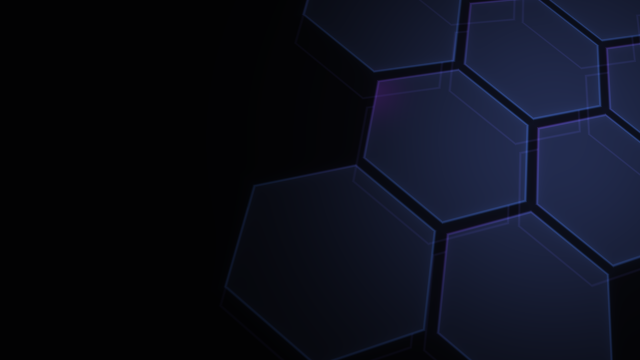
Write a WebGL 1 fragment shader that draws this background.

```glsl
precision highp float;

uniform vec2 u_resolution;

// Perspective depth of a point on the honeycomb plane
float planeDepth(vec2 cell) {
  return 1.0 + dot(cell, vec2(0.149, 0.055));
}

// Canvas position to axial honeycomb coordinates, undoing the perspective
vec2 toLattice(vec2 p) {
  vec2 axisU = vec2(0.454, 0.366) - 0.149 * p;
  vec2 axisV = vec2(0.532, -0.097) - 0.055 * p;
  vec2 offset = p - vec2(1.253, 0.610);
  float det = axisU.x * axisV.y - axisU.y * axisV.x;
  return vec2(offset.x * axisV.y - offset.y * axisV.x,
              axisU.x * offset.y - axisU.y * offset.x) / det;
}

// Signed distance to an inset hexagon, in canvas heights
float hexDistance(vec2 local, float depth) {
  float third = -local.x - local.y;
  float reach = max(abs(local.x - local.y),
                max(abs(local.y - third), abs(third - local.x)));
  return (reach - 0.93) * 0.185 / depth;
}

float outline(float d, float width) {
  return 1.0 - smoothstep(0.0, width, abs(d));
}

void main() {
  vec2 p = gl_FragCoord.xy / u_resolution.y;
  float pixel = 1.0 / u_resolution.y;

  vec2 upper = toLattice(p);
  vec2 lower = toLattice((p + vec2(-0.0127, 0.046)) / vec2(0.958, 0.965));
  float upperDepth = planeDepth(upper);
  float lowerDepth = planeDepth(lower);

  vec2 fromLight = (p - vec2(1.54, 0.61)) / 0.6;
  float light = exp(-dot(fromLight, fromLight));

  float panel = 0.0;
  float underside = 0.0;
  vec3 edges = vec3(0.0);

  // Hexagonal panels, each with a faint lower rim
  for (int i = -1; i <= 2; i++) {
    for (int j = -1; j <= 1; j++) {
      vec2 cell = vec2(float(i), float(j));
      if (cell.x + 2.0 * cell.y < -1.5) continue;

      vec2 local = upper - cell;
      float d = hexDistance(local, upperDepth);
      float lowD = hexDistance(lower - cell, lowerDepth);
      float inside = 1.0 - smoothstep(-pixel, pixel, d);
      panel = max(panel, inside);

      float violet = smoothstep(0.1, 0.6, -local.y) * smoothstep(0.75, 1.0, p.x);
      vec3 edgeColor = mix(vec3(0.14, 0.26, 0.52), vec3(0.25, 0.15, 0.50), violet);
      float strength = 0.2 + 0.5 * light;
      float glow = exp(-abs(d) / 0.010);
      edges += edgeColor * strength * (0.75 * outline(d, 0.002 + pixel) + 0.16 * glow);

      // Lower rim shows only beyond its own panel
      float beyond = 1.0 - inside;
      underside = max(underside, beyond * (1.0 - smoothstep(-pixel, pixel, lowD)));
      edges += vec3(0.10, 0.09, 0.24) * (0.12 + 0.3 * light)
             * beyond * outline(lowD, 0.002 + pixel);
    }
  }

  // Dark backdrop and lit glass
  vec3 backdrop = vec3(0.006, 0.006, 0.010) + vec3(0.026, 0.029, 0.050) * light;
  backdrop += vec3(0.008, 0.010, 0.018) * underside * light;
  vec3 glass = vec3(0.014, 0.016, 0.026) + vec3(0.120, 0.154, 0.282) * light;

  // Violet bloom in the corner of the central panel
  vec2 fromBloom = p - vec2(1.04, 0.75);
  glass += vec3(0.085, 0.0, 0.10) * exp(-dot(fromBloom, fromBloom) / 0.006)
         * smoothstep(0.83, 0.75, p.y);

  gl_FragColor = vec4(mix(backdrop, glass, panel) + edges, 1.0);
}
```
